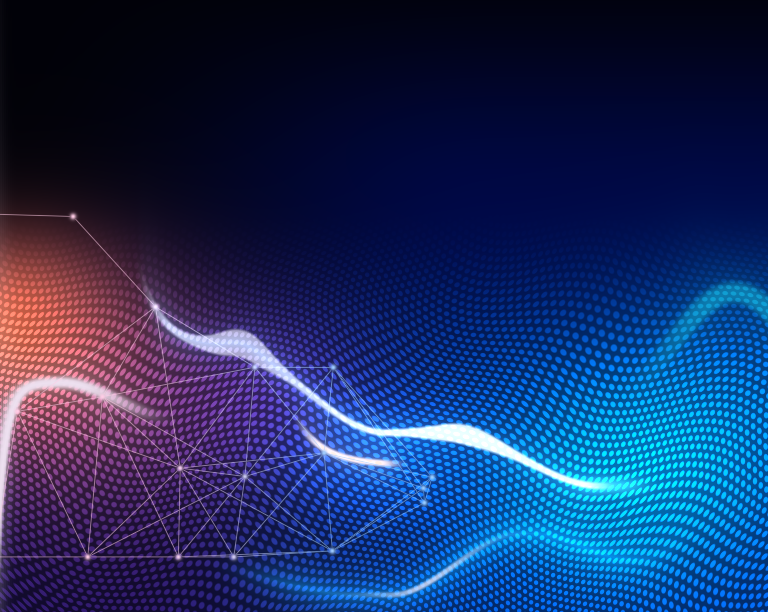
Give the GLSL for this background, as a Shadertoy shader.

```glsl
// Glowing dotted waves with light ribbons and a web of thin lines, on a navy night gradient.
#define ASPECT 1.255
#define DOT_SPACING 0.0128
#define DOT_RADIUS 0.33
#define WEB_NODES 18
#define WEB_REACH 0.29
#define WEB_LINE 0.0007
#define ORANGE vec3(1.0, 0.46, 0.31)
#define ROSE vec3(0.62, 0.31, 0.45)
#define CYAN vec3(0.08, 0.72, 0.88)
#define PALE vec3(0.93, 0.88, 0.94)

float bell(float x, float center, float width) {
    float t = (x - center) / width;
    return exp(-t * t);
}

float glow(vec2 p, vec2 center, vec2 size) {
    vec2 t = (p - center) / size;
    return exp(-dot(t, t));
}

// One inside a to b, with soft ends
float span(float x, float a, float b, float soft) {
    return smoothstep(a, a + soft, x) * (1.0 - smoothstep(b - soft, b, x));
}

float hash(float n) {
    return fract(sin(n * 91.7) * 437.58);
}

// Turns a height difference into a distance across the curve
float curveDistance(float d, float pixel) {
    return abs(d) * pixel / max(length(vec2(dFdx(d), dFdy(d))), 1e-6);
}

float band(float d, float halfWidth, float soft) {
    return 1.0 - smoothstep(halfWidth - soft, halfWidth + soft, d);
}

// Dot lattice bent by layered sines
float dotField(vec2 p, float pixel) {
    vec2 q = p;
    q.y += 0.045 * sin(8.0 * p.x + 3.0 * p.y) + 0.018 * sin(17.0 * p.x - 9.0 * p.y);
    q.x += 0.035 * sin(9.0 * p.y - 4.0 * p.x) + 0.012 * sin(21.0 * p.y + 6.0 * p.x);
    q = mat2(0.94, 0.34, -0.34, 0.94) * q / DOT_SPACING;
    q.x += 0.5 * mod(floor(q.y), 2.0);
    float soft = 0.8 * pixel / DOT_SPACING;
    return band(length(fract(q) - 0.5), DOT_RADIUS, soft);
}

// Web corners: three per column between an upper and a lower outline
vec2 webNode(int i) {
    float column = float(i / 3), row = float(i % 3), seed = float(i) + 1.0;
    float x = 0.01 + 0.134 * column + 0.06 * (hash(seed) - 0.5);
    float top = 0.65 - 0.25 * smoothstep(0.1, 0.37, x) - 0.18 * smoothstep(0.54, 0.71, x);
    float bottom = 0.09 + 0.09 * smoothstep(0.5, 0.71, x);
    float level = row * 0.5 + 0.2 * (hash(seed + 40.0) - 0.5) * step(0.5, row) * step(row, 1.5);
    return vec2(x, mix(bottom, top, level));
}

float segmentDistance(vec2 p, vec2 a, vec2 b) {
    vec2 ab = b - a;
    return length(p - a - ab * clamp(dot(p - a, ab) / dot(ab, ab), 0.0, 1.0));
}

float web(vec2 p, float pixel) {
    float light = 0.0;
    if (p.x > 0.78 || p.y > 0.7) return light;
    for (int i = 0; i < WEB_NODES; i++) {
        vec2 a = webNode(i);
        light = max(light, glow(p, a, vec2(0.005)));
        for (int j = i + 1; j < WEB_NODES; j++) {
            vec2 b = webNode(j);
            if (distance(a, b) > WEB_REACH) continue;
            light = max(light, 0.6 * band(segmentDistance(p, a, b), WEB_LINE, 0.7 * pixel));
        }
    }
    return light;
}

void mainImage(out vec4 fragColor, in vec2 fragCoord) {
    vec2 p = fragCoord / iResolution.xy * vec2(ASPECT, 1.0);
    float pixel = 1.0 / iResolution.y;
    float x = p.x;

    // Night gradient and broad glows
    vec3 upper = mix(vec3(0.005, 0.005, 0.03), vec3(0.0, 0.03, 0.27),
                     smoothstep(0.0, 0.8, x) * (1.0 - smoothstep(0.65, 1.1, p.y)));
    vec3 lower = mix(vec3(0.08, 0.05, 0.24), vec3(0.01, 0.21, 0.56), smoothstep(0.2, 0.9, x));
    vec3 color = mix(upper, lower, 1.0 - smoothstep(0.2, 0.7, p.y));
    color += vec3(0.0, 0.36, 0.36) * glow(p, vec2(1.03, 0.22), vec2(0.2, 0.15));
    color += vec3(0.0, 0.16, 0.2) * glow(p, vec2(1.2, 0.36), vec2(0.24, 0.2));
    color += vec3(0.03, 0.2, 0.45) * glow(p, vec2(0.62, 0.25), vec2(0.13, 0.08));
    color += vec3(0.16, 0.06, 0.2) * glow(p, vec2(0.42, 0.36), vec2(0.18, 0.13));
    color = mix(color, ROSE, 0.75 * glow(p, vec2(0.09, 0.38), vec2(0.25, 0.2)));
    color = mix(color, ORANGE, 0.95 * glow(p, vec2(0.0, 0.46), vec2(0.16, 0.13)));

    // Dotted surface
    float dots = dotField(p, pixel);
    float surface = 1.0 - smoothstep(0.35, 0.66, p.y);
    color *= 1.0 + surface * mix(-0.28, 0.4, dots);
    color += surface * dots * mix(vec3(0.07, 0.03, 0.1), vec3(0.0, 0.1, 0.16), smoothstep(0.2, 0.8, x));

    // Right arch
    float d = curveDistance(p.y - 0.3 - 0.222 * bell(x, 1.2, 0.15), pixel);
    float reach = smoothstep(1.0, 1.17, x);
    color = mix(color, CYAN, reach * (0.6 * band(d, 0.016, 0.008) * mix(0.65, 1.0, dots) + 0.2 * exp(-d / 0.04)));

    // Low wave
    float lowWave = 0.028 + 0.045 * (1.0 - smoothstep(0.33, 0.58, x)) + 0.1 * smoothstep(0.64, 0.85, x)
                  - 0.042 * smoothstep(0.87, 1.03, x) + 0.05 * smoothstep(1.05, 1.16, x);
    d = curveDistance(p.y - lowWave, pixel);
    reach = span(x, 0.33, 1.17, 0.2);
    color += reach * vec3(0.02, 0.3, 0.4) * exp(-d / 0.022);
    color = mix(color, PALE, 0.75 * bell(x, 0.7, 0.09) * band(d, 0.004, 0.003));

    // Left crest
    d = curveDistance(p.y - 0.375 + 0.18 * exp(-x / 0.015) + 0.06 * smoothstep(0.1, 0.29, x), pixel);
    reach = 1.0 - smoothstep(0.13, 0.3, x);
    color = mix(color, PALE, reach * (0.7 * band(d, 0.009, 0.006) + 0.3 * exp(-d / 0.03)));

    // Small hook
    d = curveDistance(p.y - 0.24 - 0.066 * exp(-(x - 0.49) / 0.045), pixel);
    reach = span(x, 0.475, 0.67, 0.05);
    color = mix(color, PALE, reach * (0.85 * band(d, 0.005, 0.003) + 0.3 * exp(-d / 0.015)));

    // Web of lines
    vec3 lineColor = mix(vec3(1.0, 0.8, 0.9), vec3(0.6, 0.8, 1.0), smoothstep(0.2, 0.6, x));
    color = mix(color, lineColor, web(p, pixel));

    // Main ribbon
    float ribbon = 0.43 + 0.1 * exp(-(x - 0.237) / 0.04) + 0.01 * bell(x, 0.4, 0.04)
                 - 0.137 * smoothstep(0.37, 0.63, x) - 0.087 * smoothstep(0.73, 0.98, x);
    d = curveDistance(p.y - ribbon, pixel);
    float halfWidth = 0.005 + 0.017 * bell(x, 0.39, 0.06) + 0.011 * bell(x, 0.76, 0.07);
    reach = span(x, 0.22, 1.01, 0.06);
    float strength = mix(0.7, 0.97, smoothstep(0.4, 0.6, x)) * mix(0.85, 1.0, dots);
    color = mix(color, mix(PALE, vec3(1.0), smoothstep(0.5, 0.7, x)), reach * strength * band(d, halfWidth, 0.003));
    color += reach * vec3(0.1, 0.22, 0.3) * exp(-d / 0.02);
    color += vec3(0.2, 0.4, 0.35) * glow(p, vec2(1.0, 0.206), vec2(0.05, 0.014));

    fragColor = vec4(clamp(color, 0.0, 1.0), 1.0);
}
```
